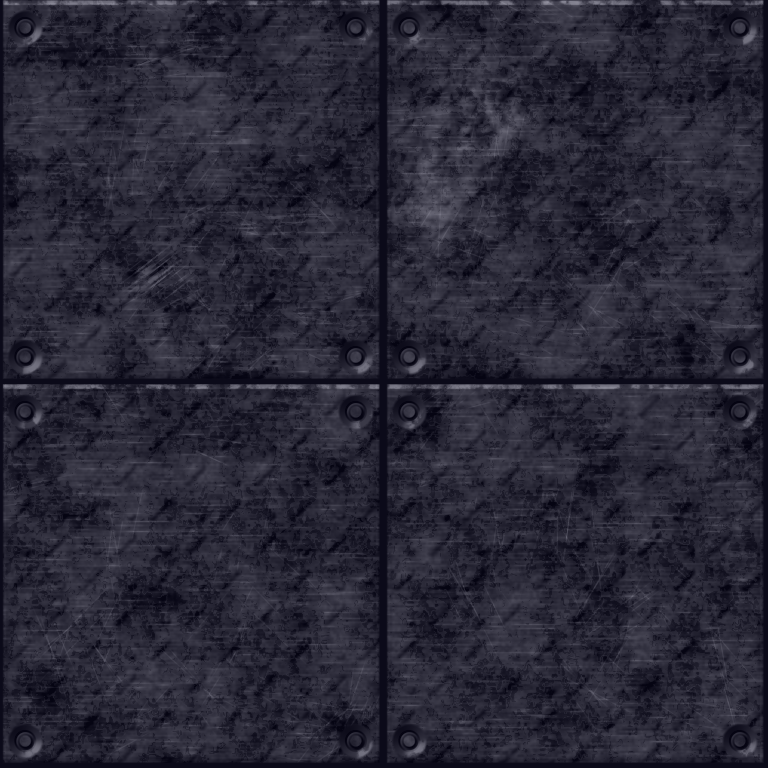
This texture is drawn by a WebGL 1 fragment shader. Its source:

```glsl
precision highp float;
// Worn dark steel floor: a grid of riveted tread plates split by beveled seams.
// Each plate layers noise mottling, cellular pits, raised bars and scratches,
// summed as one tone that is tinted at the end; stains differ per plate.
uniform vec2 u_resolution;

const float PLATES = 2.0;          // plates across and down
const float TREADS = 11.0;         // tread bars along a plate side
const float BAR_HALF = 0.29;       // bar half length, in tread cells
const float BAR_RADIUS = 0.12;
const float SOCKET_RADIUS = 0.044; // rivet sizes, in plate units
const float CAP_RADIUS = 0.026;
const float FACE_RADIUS = 0.017;
const vec2 RIVET_LOW = vec2(0.066, 0.070);
const vec2 RIVET_HIGH = vec2(0.927, 0.927);
const vec2 LIGHT = vec2(-0.6, 0.8);
const float BASE_TONE = 0.182;
const float SEAM_TONE = 0.045;
const vec3 TINT = vec3(0.0, -0.004, 0.052);

float hash(vec2 p) {
  vec3 q = fract(vec3(p.xyx) * 0.1031);
  q += dot(q, q.yzx + 33.33);
  return fract((q.x + q.y) * q.z);
}

float noise(vec2 p) {
  vec2 i = floor(p), f = fract(p);
  f = f * f * (3.0 - 2.0 * f);
  return mix(mix(hash(i), hash(i + vec2(1, 0)), f.x),
             mix(hash(i + vec2(0, 1)), hash(i + vec2(1, 1)), f.x), f.y);
}

float fbm(vec2 p) {
  float sum = 0.0, amp = 0.533;
  for (int i = 0; i < 4; i++) {
    sum += amp * noise(p);
    p = p * 2.03 + 17.3;
    amp *= 0.5;
  }
  return sum;
}

// Distance to the nearest scattered point
float cellular(vec2 p) {
  vec2 id = floor(p);
  float best = 2.0;
  for (int y = -1; y <= 1; y++)
    for (int x = -1; x <= 1; x++) {
      vec2 c = id + vec2(x, y);
      best = min(best, length(c + vec2(hash(c), hash(c + 71.7)) - p));
    }
  return best;
}

// Raised capsules whose diagonal flips on a checkerboard
float treadHeight(vec2 p) {
  vec2 g = p * TREADS, id = floor(g), q = fract(g) - 0.5;
  float side = mod(id.x + id.y, 2.0) * 2.0 - 1.0;
  vec2 a = vec2(q.x + side * q.y, q.y - side * q.x) * 0.7071;
  a.x -= clamp(a.x, -BAR_HALF, BAR_HALF);
  return 1.0 - smoothstep(BAR_RADIUS - 0.06, BAR_RADIUS + 0.07, length(a));
}

// Bundles of six nearly parallel hairlines
float scratches(vec2 p, float seed, float px) {
  float sum = 0.0;
  for (int i = 0; i < 42; i++) {
    float n = float(i), bundle = floor(n / 6.0) + seed;
    vec2 center = vec2(hash(vec2(bundle, 3.0)), hash(vec2(bundle, 8.0)));
    center += 0.16 * (vec2(hash(vec2(n, seed)), hash(vec2(seed, n + 50.0))) - 0.5);
    float angle = 6.283 * hash(vec2(bundle, 5.0)) + 0.7 * (hash(vec2(n, seed + 9.0)) - 0.5);
    float halfLength = mix(0.04, 0.2, hash(vec2(n + 4.0, seed)));
    vec2 dir = vec2(cos(angle), sin(angle)), d = p - center;
    float along = dot(d, dir), across = abs(dot(d, vec2(-dir.y, dir.x)));
    float taper = 1.0 - smoothstep(0.3, 1.0, abs(along) / halfLength);
    sum += taper * (1.0 - smoothstep(0.0, 0.001 + 0.8 * px, across));
  }
  return sum;
}

float blob(vec2 p, vec2 center, vec2 size) {
  vec2 d = (p - center) / size;
  return exp(-dot(d, d));
}

void main() {
  vec2 grid = gl_FragCoord.xy / u_resolution * PLATES;
  vec2 plate = floor(grid), p = fract(grid);
  float px = PLATES / min(u_resolution.x, u_resolution.y);
  float seed = 13.0 + plate.x * 37.0 + plate.y * 91.0;
  vec2 q = p + seed;
  float mottle = fbm(q * 9.0), wear = fbm(q * 38.0), grain = noise(q * 125.0);

  // Steel: mottling, grain, horizontal brushing and pits
  float tone = BASE_TONE + 0.16 * (mottle - 0.5) + 0.1 * (wear - 0.5) + 0.05 * (grain - 0.5);
  float brushed = noise(q * vec2(14.0, 190.0));
  tone += 0.07 * (brushed - 0.5) + 0.1 * smoothstep(0.78, 1.0, brushed) * wear;
  float pit = cellular(q * vec2(36.0, 44.0) + 1.6 * vec2(wear, grain)) + 0.9 * (mottle - 0.5);
  tone -= 0.06 * (1.0 - smoothstep(0.2, 0.38, pit));

  // Tread relief
  float bar = treadHeight(p);
  float slope = bar - treadHeight(p + LIGHT * 0.011);
  tone += (slope < 0.0 ? 0.085 : 0.03) * slope * (0.5 + wear) - 0.012 * bar;

  // Stains, one chalky plate and one scuffed plate
  for (int i = 0; i < 3; i++) {
    float n = float(i) + seed;
    vec2 spot = vec2(hash(vec2(n, 21.0)), hash(vec2(n, 34.0)));
    tone -= 0.06 * blob(p, spot, vec2(0.07, 0.09)) * smoothstep(0.3, 0.6, mottle);
  }
  float chalky = plate.x * plate.y, scuffed = (1.0 - plate.x) * plate.y;
  float chalk = blob(p, vec2(0.29, 0.72), vec2(0.13, 0.11)) + 0.7 * blob(p, vec2(0.12, 0.48), vec2(0.1, 0.13));
  tone += 0.2 * chalky * chalk * smoothstep(0.35, 0.7, mottle * 0.6 + wear * 0.4);
  float scuff = noise(vec2(p.x + p.y, p.x - 1.3 * p.y) * vec2(12.0, 120.0));
  tone += 0.2 * scuffed * blob(p, vec2(0.41, 0.28), vec2(0.07, 0.06)) * smoothstep(0.5, 0.9, scuff);
  tone += (0.055 * scratches(p, 5.0, px) + 0.065 * scratches(p, seed, px)) * smoothstep(0.2, 0.7, wear);

  // Rivets: hollow socket, domed cap, flat face
  vec2 d = p - mix(RIVET_LOW, RIVET_HIGH, step(0.5, p));
  float r = length(d), lit = dot(d / max(r, 0.0001), LIGHT);
  float soft = px + 0.002;
  float socket = 0.14 - 0.09 * lit + 0.22 * smoothstep(0.3, 1.0, -lit) * smoothstep(0.35, 0.6, wear);
  tone = mix(tone, socket, 1.0 - smoothstep(SOCKET_RADIUS - soft, SOCKET_RADIUS + soft, r));
  float cap = 0.13 + 0.08 * lit + 0.1 * (wear - 0.5);
  tone = mix(tone, cap, 1.0 - smoothstep(CAP_RADIUS - soft, CAP_RADIUS, r));
  tone -= 0.08 * (1.0 - smoothstep(0.0, soft, abs(r - CAP_RADIUS)));
  tone = mix(tone, 0.2 + 0.25 * (wear - 0.5), 1.0 - smoothstep(FACE_RADIUS - soft, FACE_RADIUS, r));
  tone -= 0.07 * (1.0 - smoothstep(0.0, soft, abs(r - FACE_RADIUS)));

  // Beveled border: lit top lip, faint side lips, dark seam
  float top = 1.0 - p.y, right = 1.0 - p.x;
  float lip = 1.0 - smoothstep(0.003, 0.006 + px, abs(top - 0.007));
  tone += lip * (0.08 + 0.3 * smoothstep(0.35, 0.65, wear));
  float sideLip = min(abs(p.x - 0.013), abs(right - 0.018));
  tone += 0.09 * wear * (1.0 - smoothstep(0.0, 0.003 + px, sideLip));
  float edge = min(min(p.x - 0.008, right - 0.012), p.y - 0.014);
  tone *= 0.72 + 0.28 * smoothstep(0.0, 0.022, min(edge, top));
  tone = mix(SEAM_TONE, tone, smoothstep(-px, px, edge));

  gl_FragColor = vec4(max(vec3(tone), 0.02) + TINT, 1.0);
}
```
